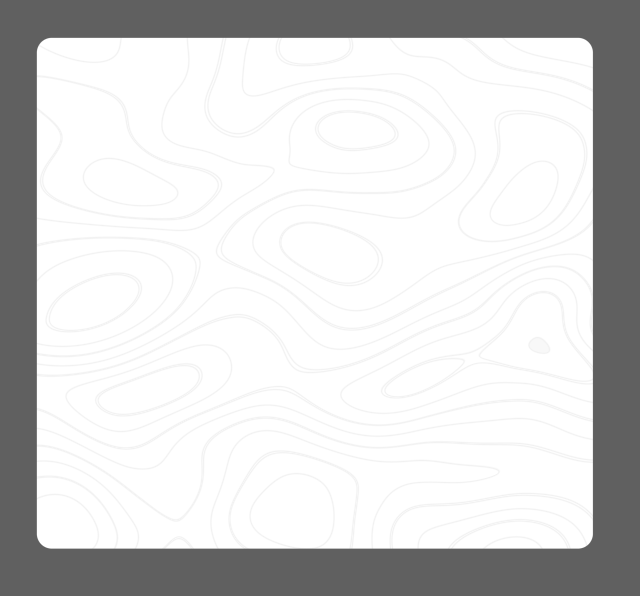
A WebGL 1 fragment shader for this pattern:

```glsl
precision highp float;
uniform vec2 u_resolution;

const vec3 SURROUND = vec3(0.376);
const vec3 PAPER = vec3(1.0);
const vec3 INK = vec3(0.938);
const vec3 SUMMIT = vec3(0.972);
const float LEVELS = 8.0;         // contour steps per unit of height
const float HALF_LINE = 0.0009;   // half the stroke width
const float TWIN_GAP = 0.11;      // spread of doubled strokes, in steps

float hash(vec2 cell, float seed) {
  return fract(sin(dot(cell, vec2(127.1, 311.7)) + seed * 74.7) * 43758.5453);
}

// Dot product of a cell corner's random direction and the offset from it
float cornerSlope(vec2 cell, vec2 offset, vec2 period, float seed) {
  float angle = 6.2831853 * hash(mod(cell, period), seed);
  return dot(vec2(cos(angle), sin(angle)), offset);
}

// Gradient noise that wraps over the unit square
float wrapNoise(vec2 uv, vec2 period, float seed) {
  vec2 p = uv * period;
  vec2 i = floor(p);
  vec2 f = p - i;
  vec2 s = f * f * f * (f * (f * 6.0 - 15.0) + 10.0);
  vec2 e = vec2(1.0, 0.0);
  float low = mix(cornerSlope(i, f, period, seed),
                  cornerSlope(i + e.xy, f - e.xy, period, seed), s.x);
  float high = mix(cornerSlope(i + e.yx, f - e.yx, period, seed),
                   cornerSlope(i + e.xx, f - e.xx, period, seed), s.x);
  return mix(low, high, s.y);
}

// Rolling hills with gently bent slopes
float terrain(vec2 uv) {
  vec2 bend = vec2(wrapNoise(uv, vec2(3.0), 1.0), wrapNoise(uv, vec2(3.0), 2.0));
  vec2 q = uv + 0.07 * bend;
  return wrapNoise(q, vec2(3.0, 4.0), 3.0) + 0.25 * wrapNoise(q, vec2(5.0, 7.0), 4.0);
}

float roundedBox(vec2 p, vec2 halfSize, float radius) {
  vec2 d = abs(p) - halfSize + radius;
  return length(max(d, 0.0)) + min(max(d.x, d.y), 0.0) - radius;
}

// Soft coverage of the region where the distance is negative
float cover(float distance, float pixel) {
  return 1.0 - smoothstep(-pixel, pixel, distance);
}

// Stroke along each contour; steps is height in levels, slope is steps per unit
float contour(float steps, float slope, float pixel) {
  return cover(abs(fract(steps) - 0.5) / slope - HALF_LINE, pixel);
}

void main() {
  vec2 uv = gl_FragCoord.xy / u_resolution;
  vec2 aspect = vec2(u_resolution.x / u_resolution.y, 1.0);
  float pixel = 1.0 / u_resolution.y;

  // Height and steepness, for strokes of even width
  float stepSize = 0.002;
  float height = terrain(uv);
  vec2 rise = vec2(terrain(uv + vec2(stepSize / aspect.x, 0.0)),
                   terrain(uv + vec2(0.0, stepSize))) - height;
  float slope = LEVELS * max(length(rise) / stepSize, 0.4);
  float steps = height * LEVELS;

  // Every second contour is doubled, its pair drifting apart and together
  float drift = TWIN_GAP * (0.6 + wrapNoise(uv, vec2(4.0), 5.0));
  float doubled = mod(floor(steps + drift), 2.0);
  float line = contour(steps, slope, pixel);
  line = max(line, doubled * contour(steps + drift, slope, pixel));

  // Pale filled summits
  float summit = cover((4.5 - steps) / slope, pixel);
  vec3 sheet = mix(mix(PAPER, SUMMIT, summit), INK, line);

  // Rounded sheet on the grey surround
  vec2 p = (uv - vec2(0.492, 0.508)) * aspect;
  float edge = roundedBox(p, vec2(0.4665, 0.4285), 0.025);
  gl_FragColor = vec4(mix(SURROUND, sheet, cover(edge, 0.7 * pixel)), 1.0);
}
```
